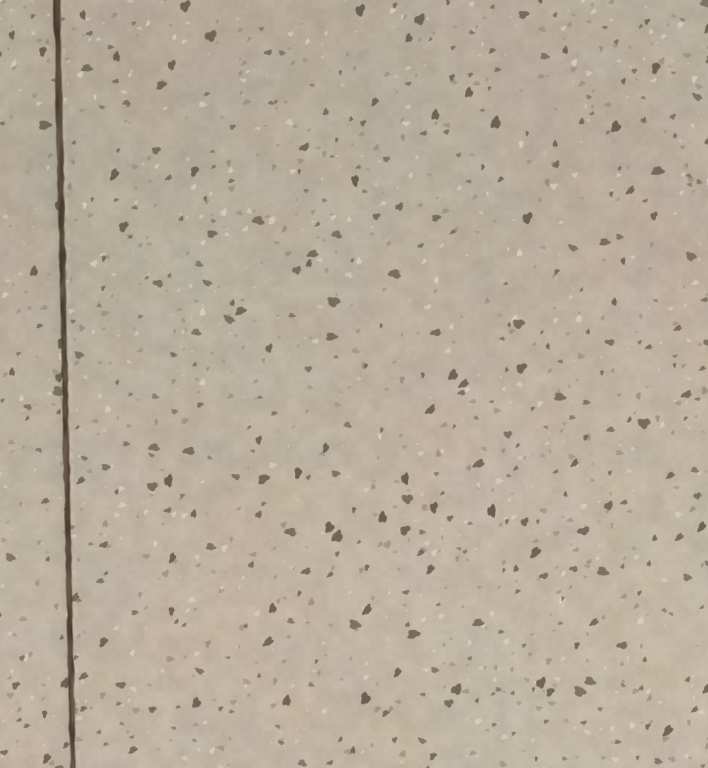
Write a WebGL 1 fragment shader that draws this texture.

```glsl
precision highp float;
// Beige speckled stone slab with dark and pale chips and one thin dark joint.
uniform vec2 u_resolution;

vec2 hash2(vec2 p) {
  vec3 q = fract(p.xyx * vec3(0.1031, 0.1030, 0.0973));
  q += dot(q, q.yzx + 33.33);
  return fract((q.xx + q.yz) * q.zy);
}

float valueNoise(vec2 p) {
  vec2 i = floor(p), f = fract(p);
  f = f * f * (3.0 - 2.0 * f);
  float low = mix(hash2(i).x, hash2(i + vec2(1.0, 0.0)).x, f.x);
  float high = mix(hash2(i + vec2(0.0, 1.0)).x, hash2(i + 1.0).x, f.x);
  return mix(low, high, f.y);
}

// Broad layered sines, used for clustering and colour drift.
float drift(vec2 p) {
  return (sin(p.x * 9.0 + 2.0 * sin(p.y * 7.0)) + sin(p.y * 13.0 - p.x * 8.0 + 1.3)
    + sin(p.x * 23.0 + p.y * 17.0 + 4.0)) / 3.0;
}

// Cellular chips: one irregular, tilted grain per occupied cell.
float chips(vec2 p, float cells, float share, float smallest, float largest, float seed) {
  float cover = 0.0;
  vec2 home = floor(p * cells);
  for (int j = -1; j <= 1; j++) {
    for (int i = -1; i <= 1; i++) {
      vec2 cell = home + vec2(float(i), float(j));
      vec2 key = cell + seed;
      vec2 center = (cell + hash2(key)) / cells;
      vec2 trait = hash2(key + 57.3);
      vec2 look = hash2(key + 113.7);
      float present = step(trait.x, share + 0.16 * drift(center));
      float radius = mix(smallest, largest, trait.y * trait.y);
      float tilt = 0.55 + 2.2 * (look.x - 0.5);
      vec2 d = p - center;
      d = vec2(d.x * cos(tilt) + d.y * sin(tilt), d.y * cos(tilt) - d.x * sin(tilt));
      d *= vec2(0.82, 1.0 + 0.45 * look.y);
      float angle = atan(d.y, d.x + 0.00001);
      float rim = radius * (1.0 + 0.16 * sin(3.0 * angle + 6.3 * look.y)
        + 0.08 * sin(5.0 * angle + 9.0 * look.x));
      float grain = 1.0 - smoothstep(-0.0013, 0.0013, length(d) - rim);
      cover = max(cover, grain * present * mix(0.5, 1.0, 0.5 * (trait.y + look.x)));
    }
  }
  return cover;
}

void main() {
  vec2 p = gl_FragCoord.xy / u_resolution.y;

  // Ground: lighter towards the bottom, with soft mottling and faint tints
  vec3 color = mix(vec3(0.755, 0.709, 0.637), vec3(0.708, 0.667, 0.598), smoothstep(0.1, 1.0, p.y));
  color += 0.012 * smoothstep(0.0, 0.8, p.x) - 0.004;
  float mottle = 0.5 * valueNoise(p * 55.0) + 0.3 * valueNoise(p * 130.0 + 7.0)
    + 0.2 * valueNoise(p * 290.0 + 31.0) - 0.5;
  color += 0.075 * mottle + 0.006 * drift(p);
  color += vec3(0.012, 0.002, -0.018) * (valueNoise(p * 24.0 + 90.0) - 0.5);
  color += vec3(-0.010, 0.006, 0.0) * drift(p * 0.6 + 3.0);

  // Chips: faint buried grains, pale flecks, then dark grains on top
  color = mix(color, vec3(0.53, 0.49, 0.42), 0.6 * chips(p, 38.0, 0.40, 0.0018, 0.0042, 11.0));
  color = mix(color, vec3(0.87, 0.84, 0.77), 0.75 * chips(p, 42.0, 0.30, 0.0012, 0.0042, 205.0));
  color = mix(color, vec3(0.39, 0.35, 0.29), 0.95 * chips(p, 30.0, 0.52, 0.0024, 0.0066, 401.0));

  // Joint: slightly leaning, ragged dark line with a pale right lip
  float rag = valueNoise(vec2(p.y * 95.0, 3.0)) - 0.5;
  float side = p.x - mix(0.095, 0.074, p.y) - 0.0012 * rag;
  float halfWidth = 0.0034 + 0.0009 * p.y + 0.0016 * (valueNoise(vec2(p.y * 60.0, 40.0)) - 0.5);
  float lip = smoothstep(0.003, 0.006, side) * (1.0 - smoothstep(0.007, 0.012, side));
  color += 0.07 * lip * valueNoise(p * 150.0 + 12.0);
  color *= 1.0 - 0.10 * exp(-abs(side) / 0.008);
  float joint = 1.0 - smoothstep(-0.0015, 0.0015, abs(side) - halfWidth);
  vec3 jointColor = mix(vec3(0.25, 0.20, 0.15), vec3(0.42, 0.36, 0.29), valueNoise(p * vec2(200.0, 45.0)));
  color = mix(color, jointColor, 0.95 * joint);

  gl_FragColor = vec4(color, 1.0);
}
```
